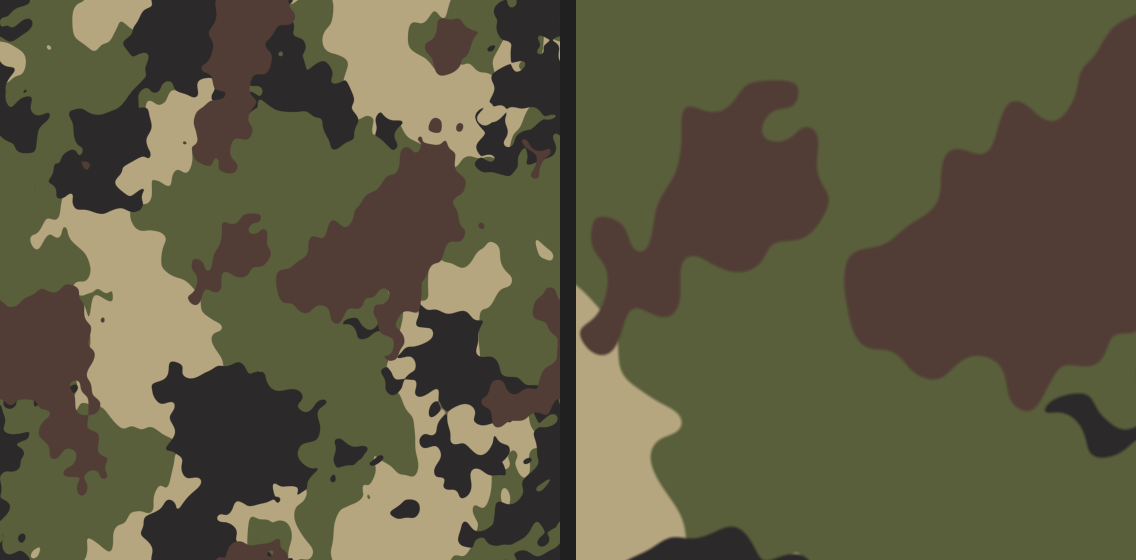
Left, the full canvas; right, a detail of the centre.
Reproduce this pattern procedurally as a three.js fragment shader.

```glsl
// Woodland camouflage: tan, black and brown patches stacked over a green base.
// Each patch layer is a thresholded sum of plane waves whose domain is bent by
// finer waves, which gives the broad blobs their lobed, fingered outlines.
varying vec2 vUv;

const float TAU = 6.2831853;

float hash(float n) {
  n = fract(n * 0.1031);
  n *= n + 33.33;
  n *= n + n;
  return fract(n);
}

// Two irregular wave sums of unit variance; whole wave numbers make them tile.
vec2 waves(vec2 p, float freq, float seed) {
  vec2 sum = vec2(0.0);
  for (int i = 0; i < 9; i++) {
    float n = float(i) + seed * 17.0;
    float angle = 0.5 * TAU * (float(i) + 0.7 * hash(n + 0.37)) / 9.0;
    float radius = freq * mix(0.45, 1.5, hash(n + 211.7));
    vec2 k = floor(radius * vec2(cos(angle), sin(angle)) + 0.5);
    vec2 phase = vec2(hash(n + 431.3), hash(n + 617.9));
    sum += sin(TAU * (dot(k, p) + phase));
  }
  return sum * sqrt(2.0 / 9.0);
}

// Height of one patch layer: bent broad blobs plus medium lobes.
float height(vec2 p, float seed) {
  float roughness = 0.85 + 0.3 * sin(TAU * (dot(p, vec2(2.0, -1.0)) + hash(seed)));
  vec2 q = p + 0.0125 * roughness * waves(p, 17.0, seed + 1.0);
  return waves(q, 2.7, seed + 2.0).x + 0.42 * waves(q, 7.5, seed + 3.0).x;
}

// Coverage of a layer above its level, with an even soft edge.
float patches(vec2 p, float seed, float level) {
  float e = 0.0006;
  float h = height(p, seed);
  vec2 slope = vec2(height(p + vec2(e, 0.0), seed),
                    height(p + vec2(0.0, e), seed)) - h;
  float distanceToEdge = (h - level) / max(length(slope) / e, 3.0);
  return smoothstep(-0.0014, 0.0014, distanceToEdge);
}

void main() {
  vec3 green = vec3(0.35, 0.37, 0.23);
  vec3 tan_ = vec3(0.71, 0.65, 0.50);
  vec3 black = vec3(0.17, 0.16, 0.16);
  vec3 brown = vec3(0.32, 0.24, 0.21);

  // Levels set how much of the canvas each layer covers.
  vec3 color = green;
  color = mix(color, tan_, patches(vUv, 3.0, 0.41));
  color = mix(color, black, patches(vUv, 11.0, 0.66));
  color = mix(color, brown, patches(vUv, 23.0, 1.11));
  gl_FragColor = vec4(color, 1.0);
}
```
